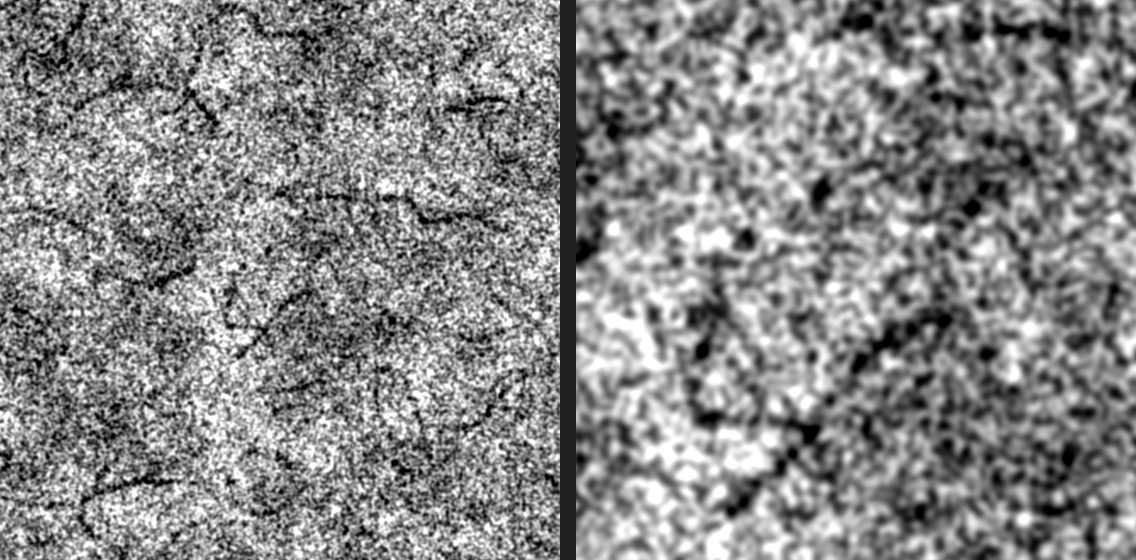
Left, the full canvas; right, a detail of the centre.
A WebGL 1 fragment shader for this texture:

```glsl
precision highp float;
// Grainy grey micrograph: fine speckle over cloudy tissue with broken dark membranes.
uniform vec2 u_resolution;

#define GRAIN_CELLS 330.0
#define GRAIN_SIGMA 0.8
#define GRAIN_CONTRAST 0.185
#define CLOUD_SCALE 6.0
#define CLOUD_CONTRAST 0.30
#define MEMBRANE_SCALE 4.6
#define MEMBRANE_WIDTH 0.0065
#define MEMBRANE_DARKNESS 0.36
#define HALO_WIDTH 0.026
#define HALO_LIGHT 0.09
#define BASE_GREY 0.555

float hash(vec2 p) {
  vec3 q = fract(vec3(p.xyx) * 0.1031);
  q += dot(q, q.yzx + 33.33);
  return fract((q.x + q.y) * q.z);
}

vec2 cornerSlope(vec2 cell) {
  float angle = 6.28318 * hash(cell + 17.0);
  return vec2(cos(angle), sin(angle));
}

// Gradient noise, centred on zero.
float noise(vec2 p) {
  vec2 i = floor(p), f = p - i;
  vec2 u = f * f * f * (f * (f * 6.0 - 15.0) + 10.0);
  vec2 e = vec2(1.0, 0.0);
  float a = dot(cornerSlope(i), f);
  float b = dot(cornerSlope(i + e), f - e);
  float c = dot(cornerSlope(i + e.yx), f - e.yx);
  float d = dot(cornerSlope(i + 1.0), f - 1.0);
  return mix(mix(a, b, u.x), mix(c, d, u.x), u.y);
}

mat2 rotation(float angle) {
  float c = cos(angle), s = sin(angle);
  return mat2(c, s, -s, c);
}

// White noise blurred by a Gaussian, scaled to unit variance.
float grain(vec2 p) {
  vec2 centre = floor(p + 0.5);
  float sum = 0.0, power = 0.0;
  for (int y = -2; y <= 2; y++) {
    for (int x = -2; x <= 2; x++) {
      vec2 node = centre + vec2(float(x), float(y));
      vec2 away = p - node;
      float w = exp(-dot(away, away) / (2.0 * GRAIN_SIGMA * GRAIN_SIGMA));
      sum += w * (hash(node + 71.0) - 0.5);
      power += w * w;
    }
  }
  return sum * sqrt(12.0 / power);
}

// Mottling from broad patches down to small clumps.
float clouds(vec2 p) {
  float sum = 0.0, amplitude = 1.0;
  vec2 q = p * CLOUD_SCALE + 40.0;
  for (int i = 0; i < 4; i++) {
    sum += amplitude * noise(q);
    q = rotation(0.6) * q * 2.03 + 60.0;
    amplitude *= 0.8;
  }
  return sum;
}

// Field whose zero line is a membrane, drawn out mostly sideways.
float membraneField(vec2 p, float seed) {
  vec2 q = rotation(-0.2) * p * vec2(0.8, 1.25) * MEMBRANE_SCALE + seed;
  q += 0.4 * vec2(noise(q * 0.9 + 5.3), noise(q * 0.9 + 31.7));
  return noise(q) + 0.3 * noise(q * 2.3 + 9.4);
}

float membraneDistance(vec2 p, float seed) {
  vec2 e = vec2(0.002, 0.0);
  float f = membraneField(p, seed);
  vec2 slope = vec2(membraneField(p + e, seed), membraneField(p + e.yx, seed)) - f;
  return abs(f) / max(length(slope) / e.x, 0.9);
}

void main() {
  vec2 p = gl_FragCoord.xy / u_resolution.y;
  float grey = BASE_GREY + CLOUD_CONTRAST * clouds(p);

  // Two families of membranes, each fading in and out along its length.
  for (int i = 0; i < 2; i++) {
    float seed = 23.4 + 37.7 * float(i);
    float d = membraneDistance(p, seed);
    float presence = smoothstep(-0.08, 0.28, noise(p * 5.5 + seed * 1.7));
    float line = exp(-d * d / (MEMBRANE_WIDTH * MEMBRANE_WIDTH));
    float halo = exp(-d * d / (HALO_WIDTH * HALO_WIDTH)) - line;
    grey += presence * (HALO_LIGHT * halo - MEMBRANE_DARKNESS * line);
  }

  grey += GRAIN_CONTRAST * grain(p * GRAIN_CELLS);
  gl_FragColor = vec4(vec3(clamp(grey, 0.0, 1.0)), 1.0);
}
```
